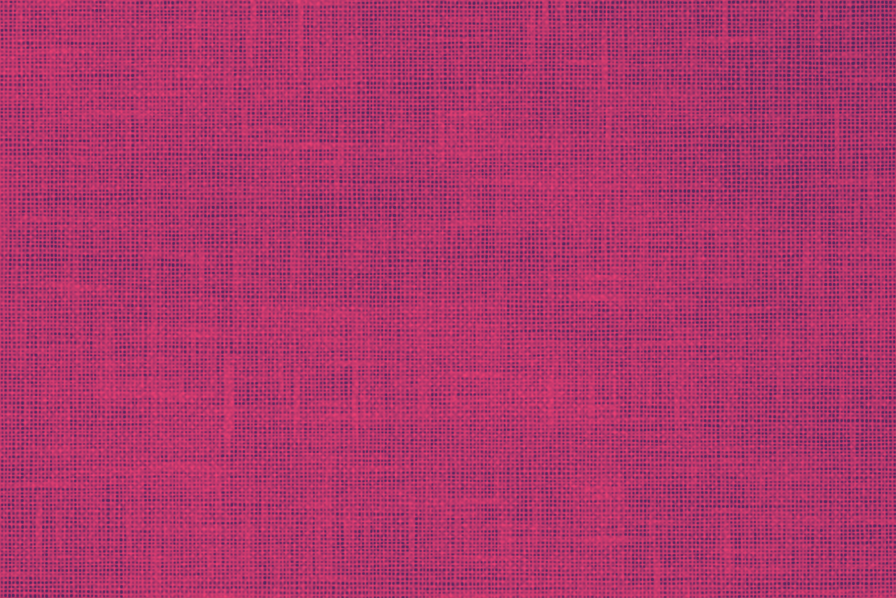
This texture is drawn by a WebGL 2 fragment shader. Its source:

```glsl
#version 300 es
precision highp float;

uniform vec2 u_resolution;
out vec4 fragColor;

const float THREADS = 146.0;      // threads per canvas height
const float FOOTPRINT = 1.25;     // filter width in pixels
const int TAPS = 3;               // samples per axis
const float SPACING = 0.90;       // uneven spacing between threads, in pitches
const float JITTER = 0.30;        // small local displacement, in pitches
const float UNEVENNESS = 0.75;    // variation of single gaps
const float BANDING = 0.34;       // variation of groups of threads
const float SLUB_LEVEL = 0.28;    // noise level where a thick yarn closes a gap
const float CLOUDINESS = 0.36;    // broad variation of density
const float CROSSING = 0.90;      // variation of single holes
const float OVER_UNDER = 0.06;    // relief of the alternating crossings
const float FIBRE = 0.34;         // fine grain on the yarn
const float SOFTNESS = 0.28;      // compression of the darkest holes
const float PI = 3.1415927;

const vec3 YARN = vec3(0.820, 0.231, 0.438);
const vec3 SLUB = vec3(0.890, 0.240, 0.436);
const vec3 GAP = vec3(0.310, 0.155, 0.370);

vec2 gradientAt(vec2 cell) {
    vec3 h = fract(cell.xyx * vec3(0.1031, 0.1030, 0.0973));
    h += dot(h, h.yzx + 33.33);
    float angle = 2.0 * PI * fract((h.x + h.y) * h.z);
    return vec2(cos(angle), sin(angle));
}

// Gradient noise, about -0.7 to 0.7
float noise(vec2 p) {
    vec2 i = floor(p);
    vec2 f = p - i;
    vec2 s = f * f * f * (f * (f * 6.0 - 15.0) + 10.0);
    vec2 e = vec2(1.0, 0.0);
    float a = dot(gradientAt(i), f);
    float b = dot(gradientAt(i + e), f - e);
    float c = dot(gradientAt(i + e.yx), f - e.yx);
    float d = dot(gradientAt(i + 1.0), f - 1.0);
    return mix(mix(a, b, s.x), mix(c, d, s.x), s.y);
}

// Thread coordinate: spacing varies across, each thread stays nearly straight
float threadCoord(float across, float along, float seed) {
    float spacing = noise(vec2(across * 16.0 + seed, along * 0.7));
    float local = noise(vec2(across * 75.0 + seed, along * 9.0));
    return across * THREADS + SPACING * spacing + JITTER * local;
}

// One set of parallel threads: x is gap openness, y is slub strength
vec2 threadSet(float coord, float along, float seed) {
    float id = floor(coord);
    float profile = 0.5 - 0.5 * cos(2.0 * PI * coord);
    float single = noise(vec2(id * 7.37 + seed, along * 4.0))
                 + 0.6 * noise(vec2(id * 3.61 + seed, along * 24.0));
    float band = noise(vec2(coord * 0.23 + seed, along * 2.2));
    float slub = smoothstep(SLUB_LEVEL, SLUB_LEVEL + 0.28,
                            noise(vec2(id * 5.23 + seed + 60.0, along * 4.5)));
    float openness = (1.0 + UNEVENNESS * single + BANDING * band)
                   * (1.0 - 0.8 * slub);
    return vec2(profile * max(openness, 0.0), slub * profile);
}

// Broad density: soft clouds, darker toward the right and its upper corner
float density(vec2 p, float aspect) {
    float clouds = noise(p * vec2(2.2, 3.0) + 4.7)
                 + 0.7 * noise(p * vec2(5.0, 9.0) + 17.3);
    float x = p.x / aspect;
    float side = smoothstep(0.70, 1.05, x);
    float corner = smoothstep(0.55, 0.0, length(vec2(1.0 - x, 1.0 - p.y)));
    float rim = smoothstep(0.85, 1.0, p.y) + 0.5 * smoothstep(0.3, 0.0, p.y);
    return CLOUDINESS * clouds + 0.20 * side + 0.45 * corner + 0.10 * rim;
}

vec3 weave(vec2 p, float dense) {
    vec2 q = vec2(threadCoord(p.x, p.y, 31.0), threadCoord(p.y, p.x, 83.0));
    vec2 warp = threadSet(q.x, p.y, 13.7);
    vec2 weft = threadSet(q.y, p.x, 141.3);

    // Dark holes where both gaps meet, with faint creases along each thread
    float uneven = max(1.0 + CROSSING * noise(q * 0.83 + 5.0), 0.0);
    float hole = 1.02 * warp.x * weft.x * uneven * (1.0 + dense);
    float crease = 0.04 * (warp.x + weft.x) + 0.14 * dense;

    // Alternating crossings and loose fibres lighten or darken the yarn
    float relief = OVER_UNDER * cos(PI * q.x) * cos(PI * q.y);
    float grain = FIBRE * noise(p * THREADS * vec2(1.05, 1.15));
    float depth = hole + crease + relief + grain + 0.01;
    depth = clamp(depth / (1.0 + SOFTNESS * max(depth, 0.0)), -0.25, 1.0);

    float knot = smoothstep(0.45, 0.65, noise(p * vec2(38.0, 46.0) + 7.0));
    float thick = max(max(warp.y, weft.y), knot);
    vec3 yarn = mix(YARN, SLUB, 0.6 * thick);
    return mix(yarn, GAP, depth * (1.0 - 0.5 * knot));
}

void main() {
    float aspect = u_resolution.x / u_resolution.y;
    float dense = density(gl_FragCoord.xy / u_resolution.y, aspect);

    // Average over the pixel footprint to smooth the threads
    vec3 sum = vec3(0.0);
    for (int j = 0; j < TAPS; j++) {
        for (int i = 0; i < TAPS; i++) {
            vec2 tap = (vec2(i, j) + 0.5) / float(TAPS) - 0.5;
            vec2 p = (gl_FragCoord.xy + FOOTPRINT * tap) / u_resolution.y;
            sum += weave(p, dense);
        }
    }
    fragColor = vec4(sum / float(TAPS * TAPS), 1.0);
}
```
